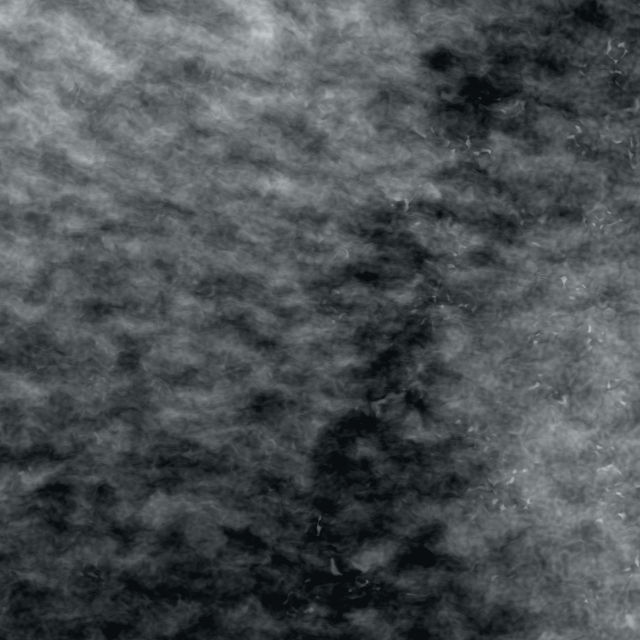
Reproduce this texture procedurally as a WebGL 2 fragment shader.

```glsl
#version 300 es
precision highp float;

uniform vec2 u_resolution;
out vec4 fragColor;

const vec3 SHADOW = vec3(0.035, 0.052, 0.062);
const vec3 HIGHLIGHT = vec3(0.75, 0.77, 0.78);
const float EXPOSURE = 0.02;
const vec2 STREAK_SCALE = vec2(9.0, 19.0);
const float STREAK_TILT = 0.3;
const float STREAK_CONTRAST = 0.36;
const float CLUMP_SCALE = 19.0;
const float CLUMP_CONTRAST = 0.33;
const float DRIFT_CONTRAST = 0.16;
const float GRAIN_CONTRAST = 0.085;
const float TUFT_CELLS = 27.0;
const float TUFT_GAIN = 0.24;
const float SPECKLE_SCALE = 95.0;
const float SPECKLE_GAIN = 0.30;

vec2 hash2(vec2 p) {
  vec3 q = fract(p.xyx * vec3(0.1031, 0.1030, 0.0973));
  q += dot(q, q.yzx + 33.33);
  return fract((q.xx + q.yz) * q.zy);
}

vec2 gradient(vec2 cell) {
  float angle = 6.2832 * hash2(cell).x;
  return vec2(cos(angle), sin(angle));
}

// Gradient noise centred on zero
float noise(vec2 p) {
  vec2 i = floor(p), f = fract(p);
  vec2 u = f * f * f * (f * (f * 6.0 - 15.0) + 10.0);
  float a = dot(gradient(i), f);
  float b = dot(gradient(i + vec2(1, 0)), f - vec2(1, 0));
  float c = dot(gradient(i + vec2(0, 1)), f - vec2(0, 1));
  float d = dot(gradient(i + vec2(1, 1)), f - vec2(1, 1));
  return mix(mix(a, b, u.x), mix(c, d, u.x), u.y);
}

float fbm(vec2 p, int octaves) {
  float sum = 0.0, amplitude = 0.5;
  for (int i = 0; i < octaves; i++) {
    sum += amplitude * noise(p);
    p = mat2(1.94, 0.42, -0.42, 1.94) * p + 17.3;
    amplitude *= 0.6;
  }
  return sum;
}

float segmentDistance(vec2 p, vec2 a, vec2 b) {
  vec2 ab = b - a;
  return length(p - a - ab * clamp(dot(p - a, ab) / dot(ab, ab), 0.0, 1.0));
}

// Soft, flattened pale spots scattered one per cell
float tufts(vec2 p) {
  vec2 cell = floor(p);
  float sum = 0.0;
  for (int y = -1; y <= 1; y++) {
    for (int x = -1; x <= 1; x++) {
      vec2 id = cell + vec2(x, y);
      vec2 place = hash2(id), kind = hash2(id + 71.7);
      vec2 d = (p - id - place) * vec2(1.0, 1.7);
      float radius = mix(0.2, 0.7, kind.x);
      float spot = 1.0 - smoothstep(0.1, 1.0, length(d) / radius);
      sum += spot * smoothstep(0.45, 1.0, kind.y);
    }
  }
  return sum;
}

void main() {
  vec2 uv = gl_FragCoord.xy / u_resolution;
  vec2 warp = vec2(fbm(uv * 6.0 + 3.1, 4), fbm(uv * 6.0 + 41.7, 4));
  vec2 ripple = vec2(fbm(uv * 22.0 + 7.7, 3), fbm(uv * 22.0 + 53.3, 3));
  vec2 p = uv + 0.16 * warp + 0.03 * ripple;

  // Broad light: pale upper left, dark lower left, pale right bank
  float slope = 0.12 + 0.39 * clamp(p.y - 0.22 * p.x, -0.1, 1.0);
  float bank = smoothstep(0.68, 0.95, p.x + 0.07 * sin(5.0 * p.y));
  float light = mix(slope, 0.44 - 0.10 * p.y, bank);
  float corner = 1.0 - smoothstep(0.08, 0.36, distance(p, vec2(0.88, 0.93)));
  light = mix(light, 0.15, 0.85 * corner);
  float seam = segmentDistance(p, vec2(0.74, 0.82), vec2(0.50, 0.12));
  float seamShade = exp(-seam * seam * 130.0);
  light += EXPOSURE - 0.07 * seamShade;
  light += DRIFT_CONTRAST * fbm(uv * 6.0 + 25.0, 2);

  // Streaks lean downhill near the top and level out below
  vec2 q = uv + 0.04 * warp + 0.012 * ripple;
  q.y += STREAK_TILT * q.x * smoothstep(0.2, 0.9, uv.y);
  float streak = fbm(q * STREAK_SCALE + 9.0, 5);
  float ridge = 0.13 - abs(fbm(q * STREAK_SCALE * 1.2 + 60.0, 4));
  light += STREAK_CONTRAST * mix(1.0, 0.5, bank) * (streak + 0.3 * ridge);

  // Rounded clumps, strongest along the seam
  vec2 clumpPoint = (uv + 0.03 * warp + 0.01 * ripple) * vec2(0.85, 1.15);
  float clump = fbm(clumpPoint * CLUMP_SCALE + 25.0, 5);
  light += CLUMP_CONTRAST * (0.85 + 0.4 * seamShade) * clump;

  // Fine grain, stronger on the bank
  float grain = noise(uv * 58.0 + 4.0 * ripple) + 0.8 * noise(uv * 115.0 + 8.0);
  light += GRAIN_CONTRAST * mix(0.7, 1.1, bank) * grain;

  // Pale tufts and clustered specks around the seam and bank
  float presence = 0.3 + 0.7 * max(seamShade, 0.8 * bank);
  float patches = smoothstep(-0.12, 0.2, fbm(uv * 7.0 + 80.0, 4));
  vec2 tuftPoint = uv + 0.03 * warp + 0.045 * ripple;
  light += TUFT_GAIN * presence * patches * tufts(tuftPoint * TUFT_CELLS);
  float clusters = smoothstep(0.05, 0.28, fbm(uv * 11.0 + 130.0, 4));
  float specks = smoothstep(0.1, 0.5, noise(uv * SPECKLE_SCALE + 1.5 * ripple));
  light += SPECKLE_GAIN * presence * clusters * specks;

  float tone = clamp((light - 0.045) / 0.72, 0.0, 1.0);
  fragColor = vec4(mix(SHADOW, HIGHLIGHT, tone), 1.0);
}
```
